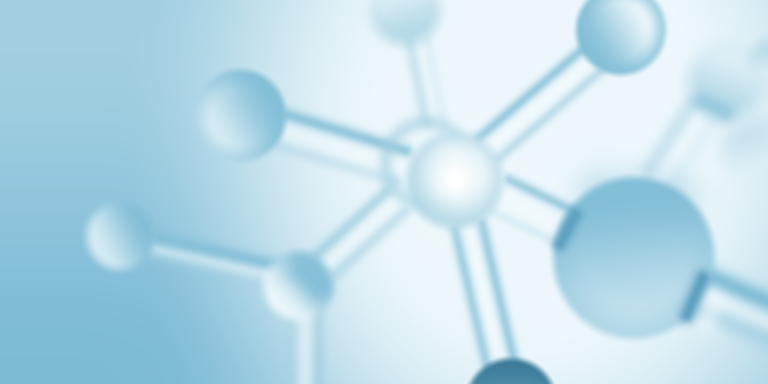
Give the GLSL for this background, as a Shadertoy shader.

```glsl
const vec3 WHITE = vec3(0.95, 0.98, 0.99);
const vec3 PALE  = vec3(0.87, 0.94, 0.965);
const vec3 SKY   = vec3(0.63, 0.81, 0.88);
const vec3 BLUE  = vec3(0.50, 0.74, 0.84);
const vec3 DEEP  = vec3(0.34, 0.61, 0.74);

// Distance to the segment from a to b
float segment(vec2 p, vec2 a, vec2 b) {
    vec2 ab = b - a;
    return length(p - a - ab * clamp(dot(p - a, ab) / dot(ab, ab), 0.0, 1.0));
}

float gauss(float d, float width) {
    return exp(-d * d / (width * width));
}

vec3 stroke(vec3 base, vec3 ink, vec2 p, vec2 a, vec2 b, float width, float amount) {
    return mix(base, ink, amount * gauss(segment(p, a, b), width));
}

// Glass tube: pale core and two tinted walls (x: left of a to b, y: right)
vec3 tube(vec3 base, vec2 p, vec2 a, vec2 b, float radius, vec2 walls, float blur) {
    vec2 dir = normalize(b - a);
    vec2 side = vec2(-dir.y, dir.x) * radius;
    vec3 col = stroke(base, WHITE, p, a, b, radius * 0.9, 0.55);
    col = stroke(col, BLUE, p, a + side, b + side, blur, walls.x);
    return stroke(col, BLUE, p, a - side, b - side, blur, walls.y);
}

// Ball shaded from dark to lit along the light direction, with a tinted rim
vec3 ball(vec3 base, vec2 p, vec2 center, float radius, float blur,
          vec3 dark, vec3 lit, vec2 light, float rim, float opacity) {
    vec2 q = (p - center) / radius;
    float r = length(q);
    vec3 body = mix(dark, lit, smoothstep(-0.9, 0.9, dot(q, normalize(light))));
    body = mix(body, dark, rim * smoothstep(0.55, 1.0, r));
    float mask = 1.0 - smoothstep(radius - blur, radius + blur, r * radius);
    return mix(base, body, mask * opacity);
}

vec3 background(vec2 p) {
    vec3 edge = mix(vec3(0.49, 0.73, 0.84), SKY, smoothstep(0.0, 0.9, p.y));
    edge = mix(edge, SKY, 0.5 * smoothstep(0.2, 1.2, p.x));
    float d = length((p - vec2(1.4, 0.65)) * vec2(1.0, 0.8));
    return mix(edge, vec3(0.93, 0.97, 0.985), 1.0 - smoothstep(0.38, 1.1, d));
}

// Out-of-focus parts behind the molecule
vec3 distantParts(vec3 col, vec2 p) {
    col = tube(col, p, vec2(1.09, 0.89), vec2(1.13, 0.69), 0.022, vec2(0.12, 0.3), 0.018);
    col = tube(col, p, vec2(1.83, 0.71), vec2(1.72, 0.54), 0.035, vec2(0.1, 0.3), 0.025);
    col = ball(col, p, vec2(1.055, 0.975), 0.09, 0.03, SKY, PALE, vec2(-0.3, 1.0), 0.3, 0.75);
    col = ball(col, p, vec2(1.89, 0.79), 0.095, 0.04, SKY, PALE, vec2(0.4, 1.0), 0.2, 0.75);
    col = ball(col, p, vec2(1.96, 0.61), 0.075, 0.045, SKY, PALE, vec2(0.5, -1.0), 0.1, 0.45);
    col = ball(col, p, vec2(2.01, 0.84), 0.055, 0.03, SKY, PALE, vec2(0.0, -1.0), 0.2, 0.6);
    return stroke(col, BLUE, p, vec2(1.83, 0.735), vec2(1.89, 0.705), 0.025, 0.55);
}

vec3 bonds(vec3 col, vec2 p) {
    col = tube(col, p, vec2(0.74, 0.66), vec2(1.045, 0.567), 0.042, vec2(0.8, 0.25), 0.018);
    col = tube(col, p, vec2(1.27, 0.612), vec2(1.54, 0.843), 0.037, vec2(0.75, 0.42), 0.015);
    col = tube(col, p, vec2(1.305, 0.49), vec2(1.47, 0.41), 0.047, vec2(0.7, 0.17), 0.015);
    col = tube(col, p, vec2(1.22, 0.41), vec2(1.302, 0.06), 0.036, vec2(0.7, 0.65), 0.016);
    col = tube(col, p, vec2(0.85, 0.312), vec2(1.03, 0.475), 0.035, vec2(0.5, 0.35), 0.018);
    col = tube(col, p, vec2(0.41, 0.353), vec2(0.71, 0.285), 0.026, vec2(0.8, 0.1), 0.02);
    col = tube(col, p, vec2(0.795, 0.19), vec2(0.795, -0.05), 0.034, vec2(0.35, 0.2), 0.018);
    return tube(col, p, vec2(1.84, 0.235), vec2(2.06, 0.14), 0.045, vec2(0.95, 0.4), 0.028);
}

vec3 atoms(vec3 col, vec2 p) {
    col = ball(col, p, vec2(0.625, 0.698), 0.12, 0.013, BLUE, PALE, vec2(-0.9, -0.5), 0.45, 0.95);
    col = ball(col, p, vec2(1.617, 0.922), 0.117, 0.012, BLUE, WHITE, vec2(0.5, 0.3), 0.75, 0.95);
    col = ball(col, p, vec2(0.313, 0.385), 0.086, 0.02, BLUE, PALE, vec2(-1.0, -0.5), 0.0, 0.9);
    col = ball(col, p, vec2(0.776, 0.255), 0.088, 0.02, BLUE, WHITE, vec2(-0.8, -0.7), 0.0, 0.9);
    col = stroke(col, BLUE, p, vec2(0.785, 0.295), vec2(0.83, 0.25), 0.035, 0.75);
    col = ball(col, p, vec2(1.651, 0.328), 0.21, 0.016, BLUE, vec3(0.76, 0.88, 0.93),
               vec2(0.15, -1.0), 0.3, 0.95);
    col = stroke(col, BLUE, p, vec2(1.57, 0.49), vec2(1.75, 0.48), 0.07, 0.4);
    return ball(col, p, vec2(1.331, -0.052), 0.118, 0.012, vec3(0.24, 0.49, 0.61), SKY,
                vec2(0.0, -1.0), 0.35, 1.0);
}

// Dark sockets where bonds enter the large atom
vec3 collars(vec3 col, vec2 p) {
    col = stroke(col, DEEP, p, vec2(1.498, 0.44), vec2(1.458, 0.365), 0.02, 0.85);
    col = stroke(col, DEEP, p, vec2(1.83, 0.275), vec2(1.79, 0.18), 0.022, 0.95);
    return stroke(col, WHITE, p, vec2(1.86, 0.215), vec2(1.84, 0.16), 0.03, 0.5);
}

// Glowing central atom with a blurred shell behind it
vec3 core(vec3 col, vec2 p) {
    float shell = length(p - vec2(1.11, 0.575));
    col = mix(col, SKY, 0.55 * gauss(shell - 0.105, 0.022));
    vec2 center = vec2(1.185, 0.531);
    col = ball(col, p, center, 0.125, 0.02, SKY, PALE, vec2(0.2, 0.3), 0.7, 0.9);
    return mix(col, vec3(1.0), gauss(length(p - center), 0.085));
}

void mainImage(out vec4 fragColor, in vec2 fragCoord) {
    vec2 p = fragCoord / iResolution.y;
    vec3 col = background(p);
    col = distantParts(col, p);
    col = bonds(col, p);
    col = atoms(col, p);
    col = collars(col, p);
    col = core(col, p);
    fragColor = vec4(col, 1.0);
}
```
